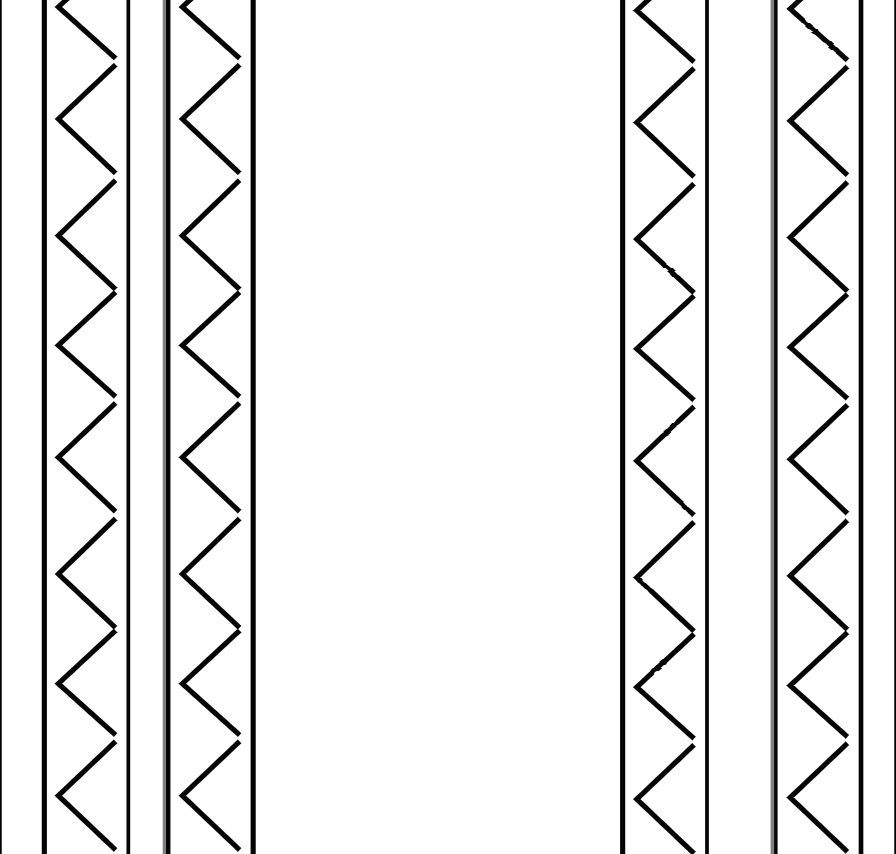
Write a WebGL 2 fragment shader that draws this pattern.

```glsl
#version 300 es
precision highp float;
// Draws four vertical strips of black chevrons framed by thin rules on white.

#define SHEET vec2(768.0, 732.0)
#define INK 0.02
#define SHADOW_INK 0.5
#define CHEVRON_WIDTH 48.5
#define STROKE_HALF 2.2
#define GROUP_PERIOD 290.0
#define FIRST_TIP 102.0
#define CHIP_RADIUS 9.0
#define CHIP_DEPTH 4.0

uniform vec2 u_resolution;
out vec4 fragColor;

// Rules: centre x, half width
const vec2 RULES[10] = vec2[10](
    vec2(0.3, 1.2), vec2(38.0, 2.2), vec2(110.0, 1.6), vec2(144.2, 1.9),
    vec2(217.0, 2.2), vec2(533.7, 2.2), vec2(606.0, 1.6), vec2(665.0, 1.5),
    vec2(738.0, 2.0), vec2(767.7, 1.2));

// Strips: tip x, vertical shift
const vec2 STRIPS[4] = vec2[4](
    vec2(50.0, 0.0), vec2(156.3, 0.0), vec2(545.8, 3.0), vec2(677.3, 1.6));

// Chipped places on the strokes
const vec2 CHIPS[7] = vec2[7](
    vec2(575.0, 233.0), vec2(575.0, 367.0), vec2(588.0, 436.0),
    vec2(552.0, 501.0), vec2(565.0, 572.0), vec2(694.0, 23.0), vec2(712.0, 41.0));

vec2 hashGradient(vec2 cell) {
    float h = fract(sin(dot(cell, vec2(127.1, 311.7))) * 43758.5);
    return vec2(cos(6.2832 * h), sin(6.2832 * h));
}

float gradientNoise(vec2 p) {
    vec2 i = floor(p), f = fract(p);
    vec2 w = f * f * (3.0 - 2.0 * f);
    float a = dot(hashGradient(i), f);
    float b = dot(hashGradient(i + vec2(1, 0)), f - vec2(1, 0));
    float c = dot(hashGradient(i + vec2(0, 1)), f - vec2(0, 1));
    float d = dot(hashGradient(i + vec2(1, 1)), f - vec2(1, 1));
    return mix(mix(a, b, w.x), mix(c, d, w.x), w.y);
}

// Mitred "<" stroke with its tip at the origin; reach holds the arm heights
float chevron(vec2 p, vec2 reach) {
    vec2 arm = vec2(CHEVRON_WIDTH, p.y < 0.0 ? reach.x : reach.y);
    float len = length(arm);
    vec2 dir = arm / len;
    vec2 q = vec2(p.x, abs(p.y));
    float across = abs(q.x * dir.y - q.y * dir.x) - STROKE_HALF;
    return max(across, dot(q, dir) - len - 0.8);
}

// Chevrons repeat in groups of three with uneven gaps
float chevronColumn(vec2 p) {
    float d = 1e4;
    for (int k = -1; k < 8; k++) {
        float group = floor(float(k) / 3.0);
        int member = k - 3 * int(group);
        float gap = member == 0 ? 0.0 : (member == 1 ? 100.0 : 194.0);
        vec2 reach = member == 0 ? vec2(46.0, 46.0)
                   : (member == 1 ? vec2(47.0, 45.5) : vec2(45.0, 43.5));
        float tipY = FIRST_TIP + GROUP_PERIOD * group + gap;
        d = min(d, chevron(p - vec2(0.0, tipY), reach));
    }
    return d;
}

// Small sideways steps near the chipped places
vec2 chipOffset(vec2 p) {
    float mask = 0.0;
    for (int i = 0; i < 7; i++)
        mask = max(mask, 1.0 - smoothstep(0.6, 1.0, length(p - CHIPS[i]) / CHIP_RADIUS));
    float slip = gradientNoise(vec2(p.x * 0.06, floor(p.y / 2.5) * 0.73 + 0.3));
    return vec2(CHIP_DEPTH * slip * mask, 0.0);
}

void main() {
    // Sheet units with y running downward
    vec2 p = gl_FragCoord.xy / u_resolution;
    p = vec2(p.x, 1.0 - p.y) * SHEET;
    float aa = SHEET.x / u_resolution.x;

    // Grey shadows beside the two inner rules
    float shadow = min(abs(p.x - 141.0), abs(p.x - 662.0)) - 1.5;
    float tone = mix(1.0, SHADOW_INK, clamp(0.5 - shadow / aa, 0.0, 1.0));

    // Black rules
    float d = 1e4;
    for (int i = 0; i < 10; i++)
        d = min(d, abs(p.x - RULES[i].x) - RULES[i].y);

    // Chevron strips
    vec2 worn = p + chipOffset(p);
    for (int i = 0; i < 4; i++)
        d = min(d, chevronColumn(worn - STRIPS[i]));

    tone = mix(tone, INK, clamp(0.5 - d / aa, 0.0, 1.0));
    fragColor = vec4(vec3(tone), 1.0);
}
```
